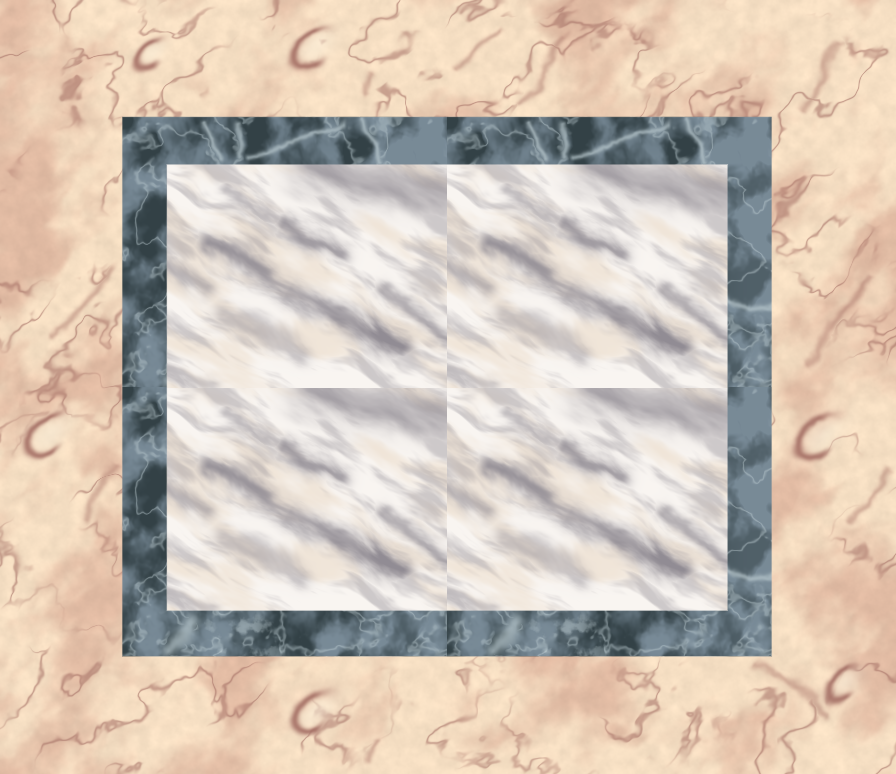
Write a Shadertoy shader that draws this texture.

```glsl
// Inlaid marble floor: rosy stone, a dark slate frame and four pale tiles.
// Layered value noise gives the grain; soft line segments place the main
// streaks, veins and curls. Space is y-down, in units of canvas height.

const vec2 FRAME_MIN = vec2(0.158, 0.151), FRAME_MAX = vec2(0.997, 0.848);
const vec2 PANEL_MIN = vec2(0.2155, 0.2125), PANEL_MAX = vec2(0.940, 0.789);
const vec3 CREAM = vec3(0.965, 0.875, 0.765), ROSE = vec3(0.865, 0.705, 0.615);
const vec3 RUST = vec3(0.64, 0.43, 0.39);
const vec3 SLATE = vec3(0.20, 0.255, 0.275), BLUE = vec3(0.47, 0.54, 0.59);
const vec3 FROST = vec3(0.73, 0.79, 0.81);
const vec3 WHITE = vec3(0.975, 0.96, 0.945), GREY = vec3(0.57, 0.55, 0.58);
const vec3 SAND = vec3(0.93, 0.875, 0.81);
const float EDGE_BLUR = 0.0012;

// Pale tile streaks: ends in tile fractions, then width and strength
const vec4 STREAKS[9] = vec4[9](
    vec4(0.15, 0.36, 0.44, 0.57), vec4(0.44, 0.57, 0.84, 0.81),
    vec4(0.21, 0.12, 0.42, 0.27), vec4(0.42, 0.27, 0.62, 0.40),
    vec4(0.52, 0.02, 1.00, 0.14), vec4(0.78, 0.55, 1.00, 0.78),
    vec4(0.21, 0.66, 0.48, 0.84), vec4(0.00, 0.46, 0.14, 0.55),
    vec4(0.00, 0.93, 0.16, 0.99));
const vec2 STREAK_LOOK[9] = vec2[9](
    vec2(0.052, 0.85), vec2(0.055, 0.90), vec2(0.032, 0.50),
    vec2(0.045, 0.80), vec2(0.100, 0.68), vec2(0.040, 0.72),
    vec2(0.050, 0.48), vec2(0.045, 0.60), vec2(0.035, 0.45));
// Rosy stone cracks
const vec4 CRACKS[10] = vec4[10](
    vec4(0.075, 0.43, 0.15, 0.35), vec4(1.04, 0.47, 1.13, 0.36),
    vec4(1.04, 0.135, 1.09, 0.06), vec4(0.67, 0.13, 0.74, 0.05),
    vec4(0.595, 0.085, 0.65, 0.045), vec4(0.98, 0.86, 1.07, 0.92),
    vec4(0.11, 0.67, 0.15, 0.60), vec4(1.105, 0.67, 1.15, 0.60),
    vec4(0.485, 0.10, 0.475, 0.125), vec4(0.485, 0.95, 0.475, 0.98));
// Curls: centre and radius
const vec3 CURLS[6] = vec3[6](
    vec3(0.200, 0.070, 0.022), vec3(0.409, 0.062, 0.032),
    vec3(0.064, 0.562, 0.034), vec3(1.060, 0.562, 0.034),
    vec3(0.409, 0.918, 0.032), vec3(1.095, 0.885, 0.026));
// Slate veins, repeated in each quarter of the frame
const vec4 VEINS[6] = vec4[6](
    vec4(0.166, 0.050, 0.290, 0.010), vec4(0.105, 0.005, 0.130, 0.055),
    vec4(0.150, 0.005, 0.155, 0.050), vec4(0.310, 0.005, 0.335, 0.060),
    vec4(0.360, 0.238, 0.420, 0.245), vec4(0.063, 0.343, 0.090, 0.305));

float hash(vec2 c) {
    vec3 h = fract(vec3(c.xyx) * 0.1031);
    h += dot(h, h.yzx + 33.33);
    return fract((h.x + h.y) * h.z);
}

float noise(vec2 p) {
    vec2 c = floor(p), f = fract(p);
    f = f * f * (3.0 - 2.0 * f);
    return mix(mix(hash(c), hash(c + vec2(1, 0)), f.x),
               mix(hash(c + vec2(0, 1)), hash(c + vec2(1, 1)), f.x), f.y);
}

float fbm(vec2 p) {
    float sum = 0.0, amp = 0.533;
    for (int i = 0; i < 4; i++) {
        sum += amp * noise(p);
        p = mat2(1.6, 1.2, -1.2, 1.6) * p + 17.3;
        amp *= 0.5;
    }
    return sum;
}

float segment(vec2 p, vec2 a, vec2 b) {
    vec2 d = b - a;
    return length(p - a - d * clamp(dot(p - a, d) / dot(d, d), 0.0, 1.0));
}

float glow(float d, float width) { return exp(-d * d / (width * width)); }

float boxMask(vec2 p, vec2 lo, vec2 hi, float blur) {
    vec2 d = abs(p - 0.5 * (lo + hi)) - 0.5 * (hi - lo);
    return 1.0 - smoothstep(-blur, blur, max(d.x, d.y));
}

vec3 rosyStone(vec2 p) {
    vec2 warp = vec2(fbm(p * 17.0), fbm(p * 17.0 + 40.0)) - 0.5;
    vec2 q = p + 0.035 * warp;
    vec2 slant = vec2(dot(q, vec2(0.75, -0.66)), dot(q, vec2(0.66, 0.75)));
    float cloud = fbm(slant * vec2(9.0, 14.0) + 5.0);
    vec3 col = mix(CREAM, ROSE, 0.85 * smoothstep(0.42, 0.74, cloud));
    col *= 0.95 + 0.10 * fbm(p * 70.0);
    // Fine noise-contour veins, then the placed cracks
    float contour = abs(fbm(slant * vec2(12.0, 19.0) + 31.0) - 0.5);
    float vein = glow(contour, 0.022) * smoothstep(0.35, 0.7, noise(p * 16.0));
    for (int i = 0; i < 10; i++)
        vein = max(vein, 0.75 * glow(segment(q, CRACKS[i].xy, CRACKS[i].zw), 0.0045));
    col = mix(col, RUST, 0.55 * vein);
    // Slanted open loops with a pale core
    for (int i = 0; i < 6; i++) {
        vec2 d = p + 0.016 * warp - CURLS[i].xy;
        vec2 e = vec2(dot(d, vec2(0.8, -0.6)) * 0.75, dot(d, vec2(0.6, 0.8)) * 1.35);
        float r = CURLS[i].z, len = length(e);
        col = mix(col, WHITE * vec3(1.0, 0.97, 0.90), 0.55 * glow(len, r * 0.7));
        float open = 1.0 - smoothstep(-0.1, 0.9, d.x / (length(d) + 0.001));
        col = mix(col, RUST, 0.85 * open * glow(len - 0.8 * r, 0.0055));
    }
    return col;
}

vec3 slateFrame(vec2 p) {
    vec2 t = mod(p - FRAME_MIN, 0.5 * (FRAME_MAX - FRAME_MIN));
    vec2 q = t + 0.018 * (vec2(fbm(t * 28.0), fbm(t * 28.0 + 9.0)) - 0.5);
    float light = smoothstep(0.32, 0.78, fbm(q * vec2(30.0, 24.0)));
    light += 0.42 * smoothstep(0.29, 0.39, t.x) - 0.15 * glow(t.y - 0.03, 0.03);
    vec3 col = mix(SLATE, BLUE, clamp(light, 0.0, 1.0));
    float vein = 0.55 * glow(fbm(q * 22.0 + 12.0) - 0.5, 0.025);
    vein += 0.65 * smoothstep(0.50, 0.72, fbm(t * 55.0)) * glow(t.x - 0.155, 0.06) * smoothstep(0.28, 0.31, t.y);
    for (int i = 0; i < 6; i++) {
        float width = i == 5 ? 0.011 : 0.0035;
        vein = max(vein, 0.8 * glow(segment(q, VEINS[i].xy, VEINS[i].zw), width));
    }
    return mix(col, FROST, clamp(vein, 0.0, 1.0) * 0.8);
}

vec3 paleTile(vec2 p) {
    vec2 t = fract((p - PANEL_MIN) / (PANEL_MAX - PANEL_MIN) * 2.0);
    vec2 shape = vec2(1.26, 1.0), q = t * shape;
    vec2 grain = vec2(dot(q, vec2(0.86, 0.51)), dot(q, vec2(-0.51, 0.86)));
    grain.y += 0.06 * (noise(q * 6.0) - 0.5);
    float wisps = fbm(grain * vec2(4.0, 15.0) + 3.0);
    vec2 bent = q + vec2(-0.04, 0.09) * (fbm(grain * vec2(7.0, 18.0) + 8.0) - 0.5);
    float sandy = smoothstep(0.42, 0.75, fbm(grain * vec2(3.0, 9.0) + 21.0));
    vec3 col = mix(WHITE, SAND, 0.7 * sandy);
    float grey = 0.42 * smoothstep(0.48, 0.78, wisps);
    for (int i = 0; i < 9; i++) {
        float d = segment(bent, STREAKS[i].xy * shape, STREAKS[i].zw * shape);
        grey = max(grey, STREAK_LOOK[i].y * glow(d, STREAK_LOOK[i].x) * (0.6 + 0.75 * wisps));
    }
    return mix(col, GREY, clamp(grey, 0.0, 1.0));
}

void mainImage(out vec4 fragColor, in vec2 fragCoord) {
    vec2 p = vec2(fragCoord.x, iResolution.y - fragCoord.y) / iResolution.y;
    float blur = max(EDGE_BLUR, 0.7 / iResolution.y);
    vec3 col = rosyStone(p);
    col = mix(col, slateFrame(p), boxMask(p, FRAME_MIN, FRAME_MAX, blur));
    col = mix(col, paleTile(p), boxMask(p, PANEL_MIN, PANEL_MAX, blur));
    fragColor = vec4(col, 1.0);
}
```
